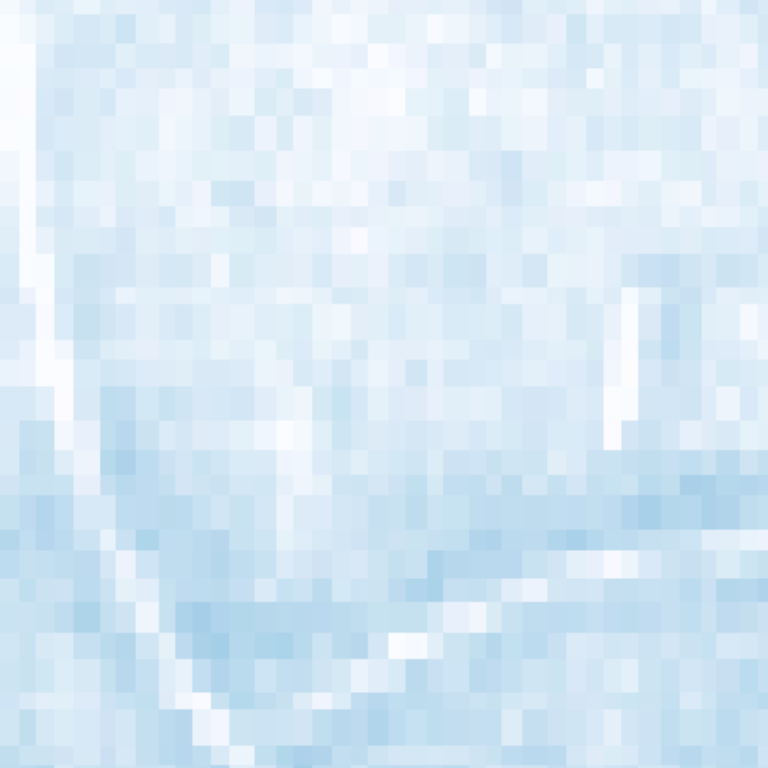
A Shadertoy shader for this texture:

```glsl
// Pale blue ice seen as a mosaic of uneven blocks, with white cracks and deeper blue hollows.

const vec3 DEEP_ICE = vec3(0.60, 0.785, 0.895);
const vec3 PALE_ICE = vec3(0.955, 0.973, 0.995);
const vec2 BLOCK_COUNT = vec2(39.5, 28.5);
const float EDGE_JITTER = 0.45;
const float EDGE_SOFTNESS = 0.0016;

float hash(vec2 p) {
    vec3 q = fract(vec3(p.xyx) * 0.1031);
    q += dot(q, q.yzx + 33.33);
    return fract((q.x + q.y) * q.z);
}

float cornerSlope(vec2 corner, vec2 offset) {
    float angle = 6.2832 * hash(corner + 71.0);
    return dot(vec2(cos(angle), sin(angle)), offset);
}

float gradientNoise(vec2 p) {
    vec2 i = floor(p), f = p - i;
    vec2 s = f * f * f * (f * (f * 6.0 - 15.0) + 10.0);
    vec2 e = vec2(1.0, 0.0);
    float low = mix(cornerSlope(i, f), cornerSlope(i + e, f - e), s.x);
    float high = mix(cornerSlope(i + e.yx, f - e.yx), cornerSlope(i + 1.0, f - 1.0), s.x);
    return mix(low, high, s.y);
}

float bell(float d, float width) {
    return exp(-d * d / (width * width));
}

float spot(vec2 p, vec2 center, vec2 radius) {
    vec2 q = (p - center) / radius;
    return exp(-dot(q, q));
}

float segmentDistance(vec2 p, vec2 a, vec2 b) {
    vec2 along = b - a;
    float t = clamp(dot(p - a, along) / dot(along, along), 0.0, 1.0);
    return length(p - a - along * t);
}

// Bright core between two darker banks
float crack(float d, float width, float bank) {
    return 0.44 * bell(d, width) - bank * bell(abs(d) - 3.2 * width, 1.7 * width);
}

float cracks(vec2 p) {
    float depth = 1.0 - p.y;
    float leftX = 0.02 + 0.29 * pow(max(depth, 0.0), 2.4);
    float leftSlope = 0.70 * pow(max(depth, 0.0), 1.4);
    float left = (p.x - leftX) / sqrt(1.0 + leftSlope * leftSlope);
    float side = 1.0 - p.x;
    float right = (p.y - 0.29 + 0.6 * side * side) / sqrt(1.0 + 1.44 * side * side);
    float tone = crack(left, 0.018, mix(0.06, 0.20, smoothstep(0.2, 0.7, depth)));
    tone += crack(right, 0.019, 0.17) * smoothstep(0.33, 0.40, p.x);
    float upright = segmentDistance(p, vec2(0.80, 0.43), vec2(0.825, 0.61));
    return tone + crack(upright, 0.015, 0.10);
}

// 0 is deep blue, 1 is nearly white
float iceTone(vec2 p, vec2 block) {
    float tone = mix(0.55, 0.80, smoothstep(0.30, 0.60, p.y));
    tone += 0.24 * gradientNoise(p * 6.0 + 3.7);
    tone += 0.26 * gradientNoise(p * 14.0 + 19.3);
    tone += 0.20 * (hash(block) - 0.5);
    tone += 0.12 * step(0.96, hash(block + 40.0));
    tone += cracks(p);
    tone += 0.08 * spot(p, vec2(0.55, 0.87), vec2(0.22, 0.16));
    tone += 0.34 * spot(p, vec2(0.38, 0.37), vec2(0.055, 0.11));
    tone -= 0.26 * spot(p, vec2(0.38, 0.18), vec2(0.10, 0.05));
    tone -= 0.24 * spot(p, vec2(0.27, 0.28), vec2(0.035, 0.08));
    tone -= 0.20 * spot(p, vec2(0.91, 0.37), vec2(0.12, 0.035));
    tone -= 0.22 * spot(p, vec2(0.89, 0.56), vec2(0.045, 0.09));
    return clamp(tone, 0.0, 1.08);
}

vec2 blockEdge(vec2 index) {
    vec2 shift = vec2(hash(vec2(index.x, 5.0)), hash(vec2(9.0, index.y)));
    return index + EDGE_JITTER * (shift - 0.5);
}

vec3 blockColor(vec2 block) {
    vec2 center = 0.5 * (blockEdge(block) + blockEdge(block + 1.0)) / BLOCK_COUNT;
    vec3 color = mix(DEEP_ICE, PALE_ICE, iceTone(center, block));
    float tint = hash(block + 83.0) - 0.5;
    return color + tint * vec3(-0.012, 0.006, -0.006);
}

void mainImage(out vec4 fragColor, in vec2 fragCoord) {
    vec2 grid = fragCoord / iResolution.xy * BLOCK_COUNT;

    // Blend the four blocks that meet at the nearest corner
    vec2 corner = floor(grid + 0.5);
    vec2 soft = EDGE_SOFTNESS * BLOCK_COUNT;
    vec2 blend = smoothstep(-soft, soft, grid - blockEdge(corner));
    vec3 below = mix(blockColor(corner - 1.0), blockColor(corner - vec2(0.0, 1.0)), blend.x);
    vec3 above = mix(blockColor(corner - vec2(1.0, 0.0)), blockColor(corner), blend.x);
    fragColor = vec4(clamp(mix(below, above, blend.y), 0.0, 1.0), 1.0);
}
```
